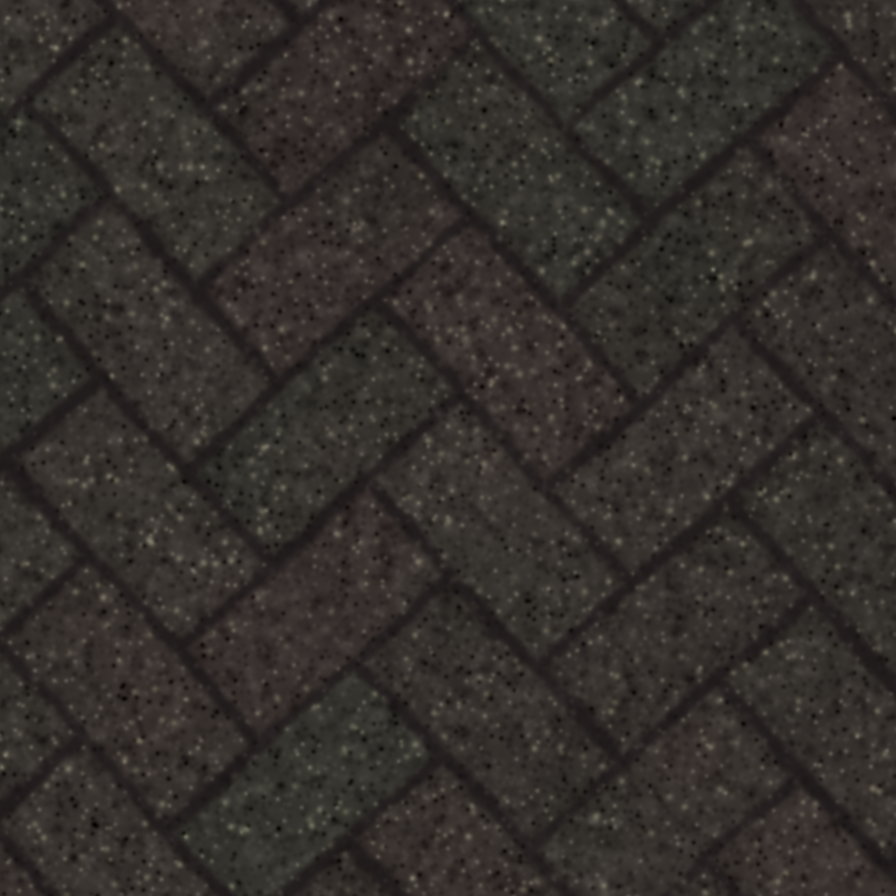
Reproduce this texture procedurally as a Shadertoy shader.

```glsl
// Worn dark herringbone brick paving with gritty, speckled faces.
#define BRICK_WIDTH 0.1425
#define TILT 0.838
#define ANCHOR vec2(0.515, 0.560)
#define JOINT_WIDTH 0.088
#define EDGE_WOBBLE 0.022
#define GRIT_SCALE 62.0
#define GRIT_CONTRAST 0.058
#define FLECK_SCALE 84.0
#define FLECK_SHARE 0.075

const vec3 JOINT_COLOR = vec3(0.130, 0.110, 0.112);
const vec3 RED_BRICK = vec3(0.219, 0.188, 0.178);
const vec3 GREEN_BRICK = vec3(0.206, 0.201, 0.179);
const vec3 FLECK_COLOR = vec3(0.205, 0.205, 0.165);

float hash(vec2 p) {
    vec3 h = fract(vec3(p.xyx) * 0.1031);
    h += dot(h, h.yzx + 33.33);
    return fract((h.x + h.y) * h.z);
}

vec2 hash2(vec2 p) {
    return vec2(hash(p + 17.3), hash(p + 71.9));
}

// Cellular noise made of soft dots: x = signed grit, y = rare bright flecks, z = rare pits.
vec3 dots(vec2 p) {
    vec2 cell = floor(p);
    vec3 sum = vec3(0.0);
    for (int y = -1; y <= 1; y++) {
        for (int x = -1; x <= 1; x++) {
            vec2 id = cell + vec2(x, y);
            vec2 offset = id + hash2(id) - p;
            float dist2 = dot(offset, offset);
            float level = hash(id + 5.7);
            float strength = 0.4 + 0.6 * hash(id + 41.1);
            float soft = exp(-6.0 * dist2);
            float tight = exp(-9.0 * dist2) * strength;
            sum += vec3(soft * (2.0 * level - 1.0),
                        tight * step(1.0 - FLECK_SHARE, level),
                        tight * step(level, 0.05));
        }
    }
    return sum;
}

// Herringbone of 2:1 bricks: xy = brick origin, z = 1 when it lies along x.
vec3 herringbone(vec2 q) {
    vec2 cell = floor(q);
    float phase = mod(cell.x - cell.y, 4.0);
    if (phase < 1.5) return vec3(cell - vec2(phase, 0.0), 1.0);
    return vec3(cell - vec2(0.0, 3.0 - phase), 0.0);
}

void mainImage(out vec4 fragColor, in vec2 fragCoord) {
    vec2 uv = fragCoord / iResolution.y;

    // Tilted brick axes, both pointing down the canvas
    vec2 along = vec2(cos(TILT), -sin(TILT));
    vec2 across = vec2(-sin(TILT), -cos(TILT));
    vec2 pos = uv - ANCHOR;
    vec2 q = vec2(dot(pos, along), dot(pos, across)) / BRICK_WIDTH;

    // Chipped, slightly crooked brick edges
    vec2 chips = vec2(dots(uv * 34.0).x, dots(uv * 34.0 + 50.0).x);
    q += EDGE_WOBBLE * (chips + 0.6 * sin(q.yx * 2.3 + vec2(0.4, 1.9)));

    // Distance to the nearest joint
    vec3 brick = herringbone(q);
    vec2 size = mix(vec2(1.0, 2.0), vec2(2.0, 1.0), brick.z);
    vec2 local = q - brick.xy;
    vec2 gap = min(local, size - local);
    float edge = min(gap.x, gap.y);

    // Tint of each brick, blended with broad stains
    float stain = dots(uv * 6.0 + 9.0).x;
    float redness = clamp(hash(brick.xy + 3.0) + 0.4 * stain, 0.0, 1.0);
    vec3 color = mix(GREEN_BRICK, RED_BRICK, redness);
    color *= 0.95 + 0.10 * hash(brick.xy + 29.0) + 0.05 * stain;

    // Coarse and fine grit, pale flecks and dark pits
    vec3 fine = dots(uv * GRIT_SCALE * 2.1 + 13.0);
    vec3 flecks = dots(uv * FLECK_SCALE + 27.0);
    float grit = dots(uv * GRIT_SCALE).x + fine.x;
    vec3 surface = GRIT_CONTRAST * grit * vec3(1.0, 0.98, 0.90);
    surface += FLECK_COLOR * (flecks.y + 0.5 * fine.y) - 0.07 * (flecks.z + fine.z);

    // Soft, uneven joints with a faint shadow beside them
    float wear = dots(uv * 14.0 + 31.0).x;
    float width = JOINT_WIDTH * (1.0 + 0.35 * wear);
    float joint = 1.0 - smoothstep(0.15 * width, width, edge);
    joint *= clamp(0.88 + 0.3 * wear, 0.5, 1.0);
    color *= 1.0 - 0.10 * exp(-edge * 10.0);
    color = mix(color, JOINT_COLOR, joint) + surface * (1.0 - 0.72 * joint);

    fragColor = vec4(clamp(color, 0.0, 1.0), 1.0);
}
```
